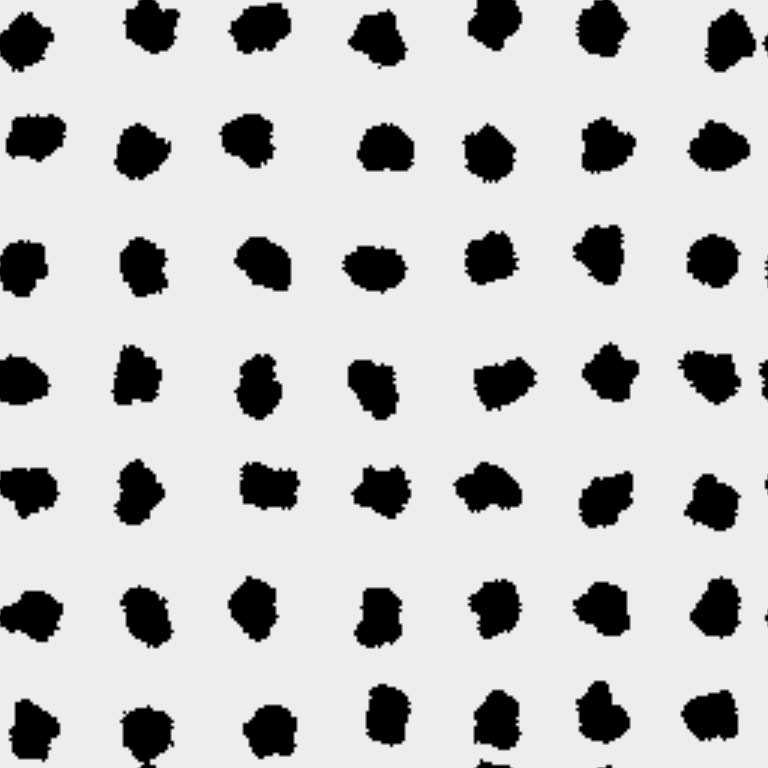
Write a WebGL 1 fragment shader that draws this pattern.

```glsl
precision highp float;

uniform vec2 u_resolution;

const vec3 PAPER = vec3(0.93);
const vec3 INK = vec3(0.0);
const float BLOBS = 7.0;                        // per row and per column
const float PITCH = 0.15;                       // spacing of blob centres
const vec2 FIRST_CENTRE = vec2(0.040, 0.059);
const float JITTER = 0.032;                     // full range of centre offset
const float RADIUS = 0.034;
const float WOBBLE = 0.42;                      // lumpiness of the outline
const float ROUGHNESS = 0.0045;                 // ragged edge, full range
const float GRAIN = 256.0;                      // coarse dots across the canvas
const float TAU = 6.2831853;

float hash(vec2 p) {
  return fract(sin(dot(p, vec2(127.1, 311.7))) * 43758.5453);
}

// Signed distance to the lumpy blob nearest to p, negative inside.
float blobDistance(vec2 p) {
  vec2 cell = floor((p - FIRST_CENTRE) / PITCH + 0.5);
  cell = clamp(cell, 0.0, BLOBS - 1.0);
  vec2 offset = vec2(hash(cell + 3.7), hash(cell + 19.3)) - 0.5;
  vec2 q = p - FIRST_CENTRE - cell * PITCH - offset * JITTER;

  float angle = atan(q.y, q.x + 1e-5);
  float outline = 1.0;
  for (int i = 2; i <= 6; i++) {
    float k = float(i);
    float amplitude = WOBBLE / k * hash(cell + k * 7.13);
    float phase = TAU * hash(cell + k * 11.57);
    outline += amplitude * sin(k * angle + phase);
  }
  return length(q) - RADIUS * outline;
}

// Hard ink coverage of one coarse dot, with blobs wrapped over the borders.
float inkDot(vec2 dotId) {
  vec2 p = (dotId + 0.5) / GRAIN;
  float d = blobDistance(p);
  d = min(d, blobDistance(p - vec2(1.0, 0.0)));
  d = min(d, blobDistance(p + vec2(0.0, 1.0)));
  d += ROUGHNESS * (hash(dotId + 0.5) - 0.5);
  return step(d, 0.0);
}

void main() {
  vec2 grid = gl_FragCoord.xy / u_resolution * GRAIN - 0.5;
  vec2 id = floor(grid);
  vec2 blend = grid - id;

  // Soften the stepped edges between neighbouring dots.
  float lower = mix(inkDot(id), inkDot(id + vec2(1.0, 0.0)), blend.x);
  float upper = mix(inkDot(id + vec2(0.0, 1.0)), inkDot(id + 1.0), blend.x);
  float ink = mix(lower, upper, blend.y);

  gl_FragColor = vec4(mix(PAPER, INK, ink), 1.0);
}
```
